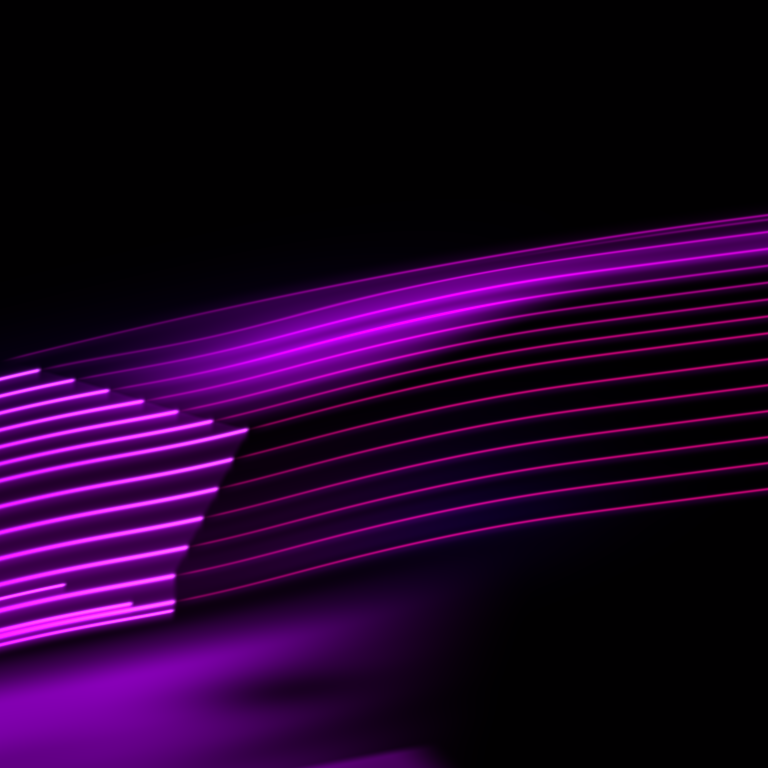
A WebGL 1 fragment shader for this background:

```glsl
precision highp float;
// Violet light trails on black: a family of curved strands shares one flow
// curve, bright and blunt on the left, thin and crimson on the right.
// A soft ribbon lies over the upper strands and a wide plume glows below.

uniform vec2 u_resolution;

const int STRANDS = 14;
const float FINE_GAP = 0.022;      // spacing of the upper strands
const float WIDE_GAP = 0.0338;     // spacing of the lower strands
const float BEND = 7.0;            // strand index where the spacing changes
const float THIN = 0.0018;         // half width of the crimson strands
const float THICK = 0.0030;        // half width of the bright strands
const vec3 BACKGROUND = vec3(0.003, 0.0, 0.004);
const vec3 CRIMSON = vec3(0.66, 0.01, 0.33);
const vec3 MAGENTA = vec3(0.46, 0.0, 0.40);
const vec3 VIOLET = vec3(0.50, 0.0, 0.64);
const vec3 PLUME = vec3(0.56, 0.0, 0.76);
const vec3 NEON = vec3(0.70, 0.12, 0.88);
const vec3 HOT = vec3(0.25, 0.30, 0.20);
const vec3 INDIGO = vec3(0.03, 0.0, 0.10);

float hash(vec2 p) {
  return fract(sin(dot(p, vec2(127.1, 311.7))) * 43758.5453);
}

float noise(vec2 p) {
  vec2 i = floor(p);
  vec2 f = fract(p);
  f = f * f * (3.0 - 2.0 * f);
  return mix(mix(hash(i), hash(i + vec2(1.0, 0.0)), f.x),
             mix(hash(i + vec2(0.0, 1.0)), hash(i + vec2(1.0, 1.0)), f.x), f.y);
}

float bell(float x, float width) {
  return exp(-x * x / (width * width));
}

// Falls from 1 to 0 between a and b
float fall(float a, float b, float x) {
  return 1.0 - smoothstep(a, b, x);
}

// Distance below the topmost strand, following the shared curve
float flowDepth(vec2 p) {
  float d = 0.529 + 0.255 * p.x - 0.064 * p.x * p.x - p.y;
  float sag = 0.011 * bell(p.x - 0.27, 0.17) - 0.004 * bell(p.x - 0.67, 0.16);
  return d - sag * smoothstep(0.0, 0.03, d);
}

// Right end of the bright section at a given depth
float tipAt(float d) {
  return d < BEND * FINE_GAP ? 0.007 + 2.045 * d
                             : max(0.323 - 0.577 * (d - BEND * FINE_GAP), 0.228);
}

vec3 neonStrand(float off, float x, float tip, float width) {
  float core = bell(off, width);
  vec3 light = NEON * core + HOT * core * core * smoothstep(tip - 0.3, tip, x);
  light += VIOLET * 0.38 * bell(off - 0.003, width * 2.8);
  return light * fall(tip - 0.005, tip + 0.004, x);
}

vec3 strands(float x, float d, float pixel) {
  vec3 light = vec3(0.0);
  float thin = max(THIN, 0.75 * pixel);
  float thick = max(THICK, 0.75 * pixel);
  for (int i = 0; i < STRANDS; i++) {
    float n = float(i);
    float depth = FINE_GAP * min(n, BEND) + WIDE_GAP * max(n - BEND, 0.0);
    float off = d - depth;
    float tip = tipAt(depth);
    float grow = mix(0.5, 1.0, smoothstep(0.2, 0.65, x)) * smoothstep(tip - 0.01, tip + 0.03, x);
    vec3 tint = mix(MAGENTA, CRIMSON, smoothstep(0.04, 0.17, depth));
    light += grow * (tint * bell(off, thin) + VIOLET * 0.20 * bell(off - 0.003, 0.005));
    if (i > 0) light += neonStrand(off, x, tip, thick * (0.85 + 0.025 * n));
  }
  // Short companions of the lowest strands
  light += neonStrand(d - 0.308, x, 0.085, thick * 0.8);
  light += neonStrand(d - 0.349, x, 0.172, thick);
  light += neonStrand(d - 0.368, x, 0.226, thick * 0.8);
  light += MAGENTA * 0.6 * bell(d - 0.006, thin) * smoothstep(0.6, 1.0, x);
  return light;
}

// Soft ribbon over the upper strands and faint haze between the lower ones
vec3 ribbon(float x, float d) {
  float streak = 0.78 + 0.44 * noise(vec2(x * 2.0, d * 90.0));
  float low = mix(0.165, 0.085, smoothstep(0.42, 0.80, x));
  float body = smoothstep(-0.022, 0.062, d) * fall(low * 0.42, low, d);
  float along = smoothstep(0.03, 0.40, x) * mix(1.0, 0.62, smoothstep(0.55, 0.95, x));
  vec3 light = VIOLET * body * along * streak;
  light += INDIGO * 0.7 * bell(d - 0.03, 0.07) * fall(0.3, 0.8, x);
  float haze = smoothstep(0.13, 0.34, d) * fall(0.34, 0.39, d);
  light += VIOLET * 0.22 * haze * fall(0.35, 0.68, x) * streak;
  light += INDIGO * haze * bell(x - 0.6, 0.16) * streak;
  float inside = smoothstep(0.0, 0.05, d) * fall(0.36, 0.385, d);
  return light + VIOLET * 0.22 * inside * fall(-0.006, 0.006, x - tipAt(d));
}

// Wide glow in the lower left with a dark hollow and a second sheet
vec3 plume(vec2 p) {
  float e = 0.115 + 0.19 * p.x + 0.08 * p.x * p.x - p.y;
  float streak = 0.82 + 0.36 * noise(vec2(p.x * 2.5, e * 30.0));
  float body = smoothstep(-0.045, 0.035, e) * mix(1.0, 0.62, smoothstep(0.05, 0.16, e));
  float along = fall(0.12, 0.70, p.x + 0.25 * max(e - 0.06, 0.0));
  vec2 h = p - vec2(0.38, 0.102);
  float hollow = 0.65 * exp(-h.x * h.x / 0.014 - pow((h.y - 0.13 * h.x) / 0.026, 2.0));
  float sheet = 0.19 * (p.x - 0.39) - p.y;
  float patch2 = smoothstep(-0.004, 0.008, sheet) * fall(0.52, 0.61, p.x + p.y);
  vec3 light = PLUME * body * along * streak * (1.0 - hollow);
  light += VIOLET * 0.45 * patch2;
  return light + INDIGO * 0.6 * bell(e + 0.01, 0.05) * bell(p.x - 0.62, 0.18);
}

void main() {
  vec2 p = gl_FragCoord.xy / u_resolution;
  float d = flowDepth(p);
  vec3 color = BACKGROUND + ribbon(p.x, d) + plume(p);
  color += strands(p.x, d, 1.0 / u_resolution.y);
  gl_FragColor = vec4(min(color, 1.0), 1.0);
}
```
